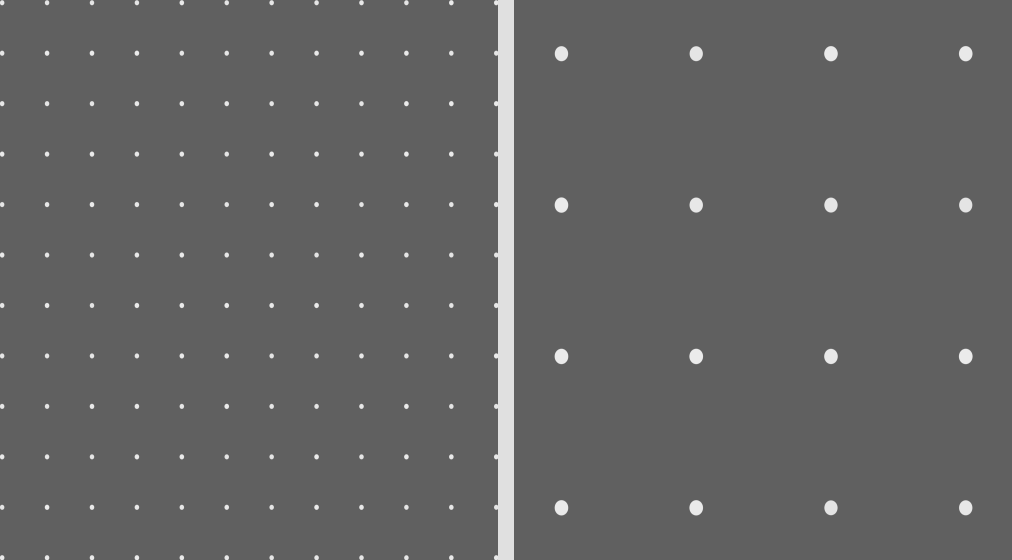
Left: the whole. Right: its middle third, enlarged.
Give the GLSL for this pattern, as a WebGL 2 fragment shader.

```glsl
#version 300 es
precision highp float;

uniform vec2 u_resolution;
out vec4 fragColor;

const vec3 GROUND_COLOR = vec3(0.377);
const vec3 DOT_COLOR = vec3(0.91);
const vec2 FIRST_DOT = vec2(0.0043, 0.0040);
const vec2 PITCH = vec2(0.0902, 0.0901);
const float LAST_INDEX = 11.0;
const float DOT_RADIUS = 0.0045;

// Sineless hash of a grid cell, from 0 to 1
float hash(vec2 cell) {
    vec3 p = fract(cell.xyx * 0.1031);
    p += dot(p, p.yzx + 33.33);
    return fract((p.x + p.y) * p.z);
}

// Nearest dot of a grid with a limited number of columns and rows
vec2 nearestCell(vec2 uv, vec2 first, vec2 pitch, float lastIndex) {
    return clamp(round((uv - first) / pitch), 0.0, lastIndex);
}

// Soft disc coverage; softness is the width of the edge
float disc(vec2 offset, float radius, float softness) {
    float d = length(offset) - radius;
    return 1.0 - smoothstep(-0.5 * softness, 0.5 * softness, d);
}

void main() {
    // Canvas units stretch each disc into a slightly upright oval
    vec2 uv = gl_FragCoord.xy / u_resolution;
    float pixel = 1.0 / min(u_resolution.x, u_resolution.y);

    vec2 cell = nearestCell(uv, FIRST_DOT, PITCH, LAST_INDEX);
    vec2 offset = uv - FIRST_DOT - cell * PITCH;

    // Slight variation in size and brightness between dots
    float variation = hash(cell + 7.0) - 0.5;
    float radius = DOT_RADIUS * (1.0 + 0.04 * variation);
    vec3 dotColor = DOT_COLOR + 0.03 * variation;

    float coverage = disc(offset, radius, 1.3 * pixel);
    fragColor = vec4(mix(GROUND_COLOR, dotColor, coverage), 1.0);
}
```
